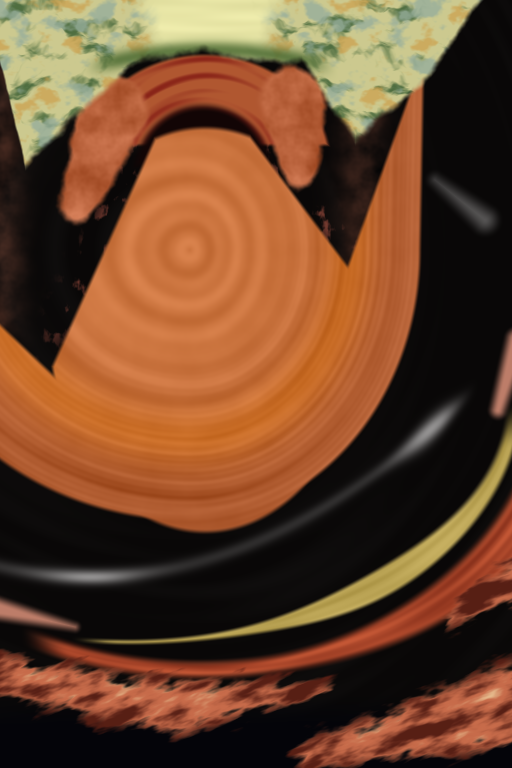
Reproduce this background procedurally as a WebGL 1 fragment shader.

```glsl
precision highp float;
uniform vec2 u_resolution;

vec2 gradientAt(vec2 cell) {
  float a = 6.2832 * fract(sin(dot(cell, vec2(127.1, 311.7))) * 4375.8);
  return vec2(cos(a), sin(a));
}

float noise(vec2 p) {
  vec2 i = floor(p), f = fract(p), e = vec2(1.0, 0.0);
  vec2 u = f * f * (3.0 - 2.0 * f);
  float a = mix(dot(gradientAt(i), f), dot(gradientAt(i + e), f - e), u.x);
  float b = mix(dot(gradientAt(i + e.yx), f - e.yx), dot(gradientAt(i + 1.0), f - 1.0), u.x);
  return mix(a, b, u.y);
}

float fbm(vec2 p) {
  float sum = 0.0, gain = 1.0;
  for (int i = 0; i < 4; i++) {
    sum += gain * noise(p);
    p = p * 2.03 + 7.1;
    gain *= 0.5;
  }
  return sum;
}

float fill(float d, float soft) { return 1.0 - smoothstep(-soft, soft, d); }

float bump(float x, float center, float width) {
  float t = (x - center) / width;
  return exp(-t * t);
}

float ellipse(vec2 p, vec2 center, vec2 radii) {
  return (length((p - center) / radii) - 1.0) * min(radii.x, radii.y);
}

// Capsule whose radius changes from ra to rb
float taper(vec2 p, vec2 a, vec2 b, float ra, float rb) {
  float t = clamp(dot(p - a, b - a) / dot(b - a, b - a), 0.0, 1.0);
  return length(p - mix(a, b, t)) - mix(ra, rb, t);
}

float eggShape(vec2 p) {
  vec2 q = p - vec2(2.05, 1.5);
  float sides = max(-q.x - 0.45 * q.y, q.x - 0.75 * q.y) - 0.55;
  return max(ellipse(q, vec2(0.0, 1.8), vec2(1.55, 2.02)), sides * 0.85);
}

float canopyShape(vec2 p) {
  float left = min(0.6 + 4.2 * p.x, 1.89 - 0.95 * p.x);
  float right = min(1.5 * p.x - 3.92, 4.61 - 0.9 * p.x);
  float edge = max(max(left, right), 0.62 - 0.1 * bump(p.x, 2.05, 0.7));
  return (p.y - min(edge, 7.2 - 1.5 * p.x)) * 0.6;
}

vec3 canopyColor(vec2 p) {
  float side = abs(p.x - 2.1);
  vec2 warp = vec2(side + p.y, p.y - side * 0.5);
  float n = fbm(warp * vec2(2.2, 4.0) + 0.6 * fbm(p * 2.0));
  float m = fbm(warp.yx * vec2(3.5, 2.5) + 9.0);
  vec3 c = mix(vec3(0.80, 0.79, 0.56), vec3(0.31, 0.43, 0.25), smoothstep(0.0, 0.55, n));
  c = mix(c, vec3(0.59, 0.68, 0.61), smoothstep(0.05, 0.45, m) * 0.8);
  c = mix(c, vec3(0.80, 0.62, 0.29), smoothstep(0.15, 0.5, -m) * 0.7);
  vec3 cream = vec3(0.91, 0.90, 0.65) + 0.06 * noise(p * vec2(1.0, 12.0));
  c = mix(c, cream, fill(side - 0.62 + 0.2 * p.y + 0.15 * n, 0.16));
  float rim = bump(p.y, 0.5 + 0.12 * side * side, 0.09) * fill(side - 1.1, 0.2);
  return mix(c, vec3(0.30, 0.42, 0.20), rim * 0.85);
}

vec3 clayColor(vec2 q, float grain) {
  float s = length(q);
  float fine = noise(vec2(s * 55.0, q.x * 1.5)) * smoothstep(0.3, 0.8, s);
  vec3 c = mix(vec3(0.80, 0.46, 0.25), vec3(0.67, 0.34, 0.17), smoothstep(0.35, 0.98, s));
  c += vec3(0.07, 0.04, -0.05) * bump(s, 0.7, 0.1);
  return c + 0.1 * noise(vec2(s * 17.0, q.x * 0.7)) + 0.07 * fine + 0.015 * grain;
}

vec3 fleshColor(float n) {
  vec3 c = mix(vec3(0.34, 0.12, 0.08), vec3(0.78, 0.42, 0.29), smoothstep(-0.4, 0.2, n));
  return mix(c, vec3(0.90, 0.73, 0.55), smoothstep(0.2, 0.7, n));
}

// Dark ground with curved sheens
vec3 groundColor(vec2 p, vec2 q, float grain, float egg) {
  vec3 c = vec3(0.035, 0.028, 0.027) + 0.04 * max(noise(vec2(length(q) * 13.0, q.x)), 0.0);
  c = mix(c, vec3(0.015, 0.016, 0.035), smoothstep(6.9, 7.3, p.y));
  float x = p.x - 0.9, tip = bump(p.x, 4.3, 0.3);
  float glow = (0.14 + 0.38 * bump(x, 0.0, 0.5) + 0.4 * tip) * fill(p.x - 4.6, 0.2);
  c += glow * bump(p.y, 5.77 - 0.127 * x * x, 0.07 + 0.05 * tip);
  c += 0.3 * fill(taper(p, vec2(4.35, 1.8), vec2(4.85, 2.2), 0.02, 0.09), 0.1);
  float upper = fill(p.y - 3.4, 0.4) * fill(p.x - 3.9, 0.2);
  float shade = bump(p.x, 0.0, 0.22) + bump(p.x, 3.65, 0.25);
  c += vec3(0.20, 0.11, 0.08) * shade * upper * (0.6 + grain);
  float fleck = smoothstep(0.15, 0.5, fbm(p * vec2(6.0, 4.0))) * bump(egg, 0.1, 0.13);
  return mix(c, vec3(0.55, 0.27, 0.22), fleck * upper * 0.8);
}

// Arch, two legs and the dark hollow beneath
vec3 addArch(vec3 c, vec2 p, float grain, float soft) {
  float arch = ellipse(p, vec2(2.05, 1.65), vec2(1.25, 1.1));
  float legs = min(taper(p, vec2(1.12, 1.12), vec2(0.77, 2.1), 0.36, 0.16),
                   taper(p, vec2(2.92, 1.0), vec2(2.99, 1.74), 0.33, 0.16));
  float band = smoothstep(-0.1, 0.5, noise(vec2(arch * 12.0, p.x)));
  vec3 archColor = mix(vec3(0.69, 0.34, 0.19), vec3(0.53, 0.13, 0.09), band);
  c = mix(c, archColor, fill(max(arch, p.y - 1.45), soft));
  c = mix(c, vec3(0.72, 0.38, 0.23) + 0.16 * grain, fill(legs + 0.06 * grain, soft * 1.6));
  float mouth = max(ellipse(p, vec2(2.03, 1.75), vec2(0.68, 0.69)), p.y - 1.65);
  return mix(c, vec3(0.07, 0.02, 0.02), fill(mouth, 0.06));
}

// Sweeping ribbons, ragged debris and pale slivers
vec3 addLower(vec3 c, vec2 p, float soft) {
  float below = smoothstep(4.0, 4.5, p.y);
  float d = ellipse(p, vec2(2.0, 4.0), vec2(3.6, 2.7));
  vec3 rust = mix(vec3(0.75, 0.33, 0.20), vec3(0.52, 0.18, 0.10), 0.4 + noise(vec2(d * 16.0, p.x)));
  float width = 0.07 + 0.1 * smoothstep(2.5, 5.1, p.x);
  c = mix(c, rust, below * smoothstep(0.2, 0.7, p.x) * fill(abs(d) - width, 0.05));
  d = ellipse(p, vec2(1.3, 4.0), vec2(3.85, 2.42));
  vec3 straw = vec3(0.73, 0.64, 0.33) + 0.12 * noise(vec2(d * 18.0, p.x));
  width = 0.015 + 0.1 * bump(p.x, 3.8, 1.1);
  c = mix(c, straw, below * smoothstep(0.7, 1.2, p.x) * fill(abs(d) - width, soft));
  float crumbs = fbm(vec2(p.x * 2.2 + p.y, p.y * 5.0 + p.x * 1.4));
  d = min(taper(p, vec2(0.0, 6.75), vec2(1.8, 7.08), 0.2, 0.27),
          taper(p, vec2(1.8, 7.05), vec2(3.3, 6.9), 0.27, 0.04));
  d = min(d, taper(p, vec2(3.1, 7.55), vec2(5.2, 7.05), 0.13, 0.43));
  d = min(d, taper(p, vec2(4.5, 6.2), vec2(5.2, 5.8), 0.06, 0.22));
  c = mix(c, fleshColor(crumbs), fill(d + 0.25 * crumbs, 0.06));
  d = min(taper(p, vec2(-0.1, 6.07), vec2(0.75, 6.27), 0.1, 0.02),
          taper(p, vec2(5.18, 3.4), vec2(4.98, 4.1), 0.1, 0.06));
  return mix(c, vec3(0.74, 0.49, 0.41), fill(d, 0.06));
}

void main() {
  // Page space with y pointing down
  vec2 uv = gl_FragCoord.xy / u_resolution;
  vec2 p = vec2(uv.x, 1.0 - uv.y) * vec2(5.12, 7.68);
  float soft = max(0.025, 7.68 / u_resolution.y), grain = fbm(p * 3.0), egg = eggShape(p);
  // Swirl coordinates, wider on the left
  vec2 q = (p - vec2(1.9, 2.5)) / vec2(p.x < 1.9 ? 3.0 : 2.3, 2.7);
  vec2 bowl = vec2(q.x + 0.022 * min(q.y, 0.0), max(q.y, 0.0));
  float hollow = max((p.y - 3.25 - 0.95 * p.x) * 0.72, p.x - 4.44 + p.y * 0.36);
  vec3 c = groundColor(p, q, grain, egg);
  c = mix(c, clayColor(bowl, grain), fill(max((length(bowl) - 1.0) * 2.3, -hollow), soft));
  c = addArch(c, p, grain, soft);
  c = mix(c, clayColor(q, grain), fill(egg, soft));
  c = mix(c, canopyColor(p), fill(canopyShape(p) + 0.05 * grain, soft * 1.4));
  gl_FragColor = vec4(clamp(addLower(c, p, soft), 0.0, 1.0), 1.0);
}
```
